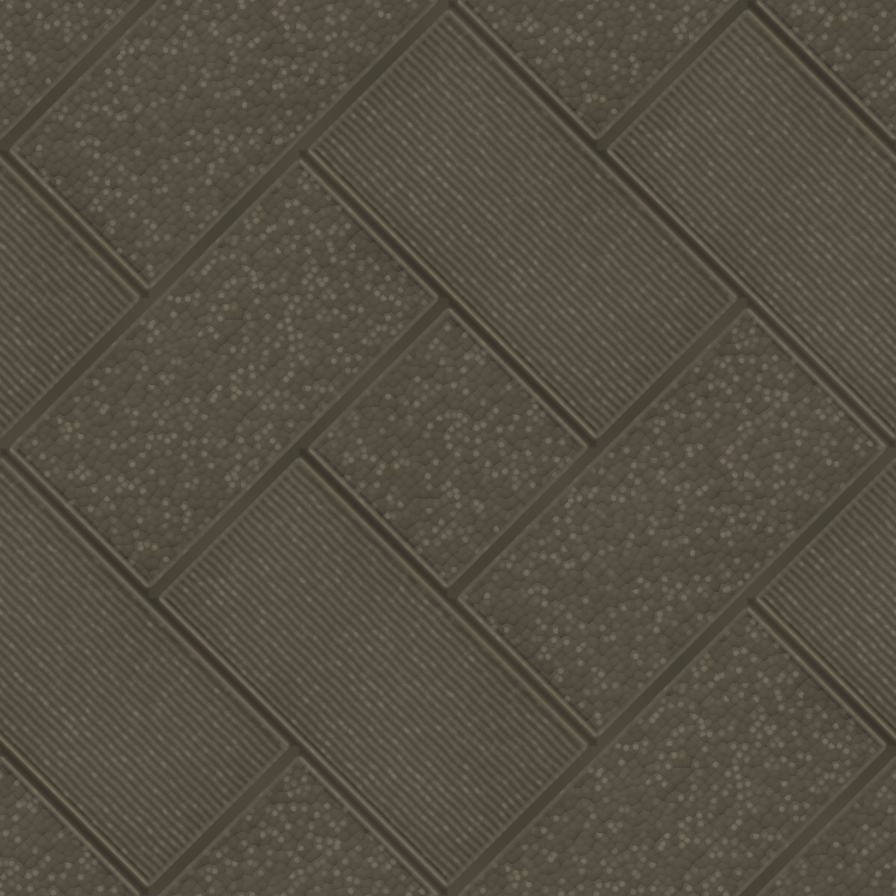
A WebGL 2 fragment shader for this pattern:

```glsl
#version 300 es
precision highp float;

uniform vec2 u_resolution;
out vec4 fragColor;

const float CELLS = 3.0;               // lattice diagonals per canvas side
const float PERIOD = 3.0;              // cells before the weave repeats
const vec2 GAP = vec2(0.027, 0.022);   // half width of the grooves
const float CORNER = 0.025;
const float RIBS = 26.0;               // ribs per cell
const float RIB_DEPTH = 0.125;
const float BUMPS = 25.0;              // hammered bumps per cell
const float BUMP_DEPTH = 0.30;
const float FLECK_GAIN = 0.26;         // brightness of the worn bump tops
const float EDGE_SHADE = 0.07;
const vec3 TILE_COLOR = vec3(0.343, 0.319, 0.266);
const vec3 GROOVE_COLOR = vec3(0.290, 0.268, 0.220);
const vec3 GROOVE_DEEP = vec3(0.235, 0.217, 0.176);
const float TAU = 6.2831853;

vec2 hash2(vec2 p) {
    vec3 q = fract(vec3(p.xyx) * vec3(0.1031, 0.1030, 0.0973));
    q += dot(q, q.yzx + 33.33);
    return fract((q.xx + q.yz) * q.zy);
}

// Wrapping cellular noise: offset to the nearest seed, and its random value
vec3 cellular(vec2 p) {
    vec2 base = floor(p);
    vec3 nearest = vec3(0.0);
    float best = 9.0;
    for (int j = -1; j <= 1; j++) {
        for (int i = -1; i <= 1; i++) {
            vec2 id = base + vec2(i, j);
            vec2 wrapped = mod(id, PERIOD * BUMPS);
            vec2 offset = p - id - 0.15 - 0.7 * hash2(wrapped);
            float d = dot(offset, offset);
            if (d < best) {
                best = d;
                nearest = vec3(offset, hash2(wrapped + 71.0).x);
            }
        }
    }
    return nearest;
}

// Signed distance to a rounded box; q is the distance past each side
float roundedBox(vec2 q) {
    q += CORNER;
    return length(max(q, 0.0)) + min(max(q.x, q.y), 0.0) - CORNER;
}

float band(float d, float center, float width) {
    float x = (d - center) / width;
    return exp(-x * x);
}

// Splits the plane into ribbed planks, hammered planks and square fillers
void findTile(vec2 uv, out vec2 local, out vec2 size, out bool ribbed) {
    vec2 c = mod(floor(uv), PERIOD);
    float diagonal = mod(c.x + c.y, PERIOD);
    local = fract(uv);
    size = vec2(1.0);
    ribbed = c.y > 0.5 && diagonal < 1.5;
    if (ribbed) {
        size.x = 2.0;
        local.x += step(0.5, diagonal);
    } else if (c.x < 1.5 || c.y > 0.5) {
        size.y = 2.0;
        local.y += 1.0 - step(0.5, abs(c.x - c.y));
    }
}

void main() {
    float side = min(u_resolution.x, u_resolution.y);
    vec2 p = gl_FragCoord.xy / side;
    p.y = 1.0 - p.y;
    vec2 uv = CELLS * vec2(p.x + p.y - 1.0 / 6.0, p.y - p.x + 1.0 / 6.0);
    float pixel = CELLS * sqrt(2.0) / side;

    vec2 local, size;
    bool ribbed;
    findTile(uv, local, size, ribbed);
    vec2 q = abs(local - 0.5 * size) - 0.5 * size + GAP;
    float d = roundedBox(q);
    float longEdge = smoothstep(-0.012, 0.012, q.y - q.x);

    // Hammered surface, lit from the top, with a few worn bright tops
    vec3 bump = cellular(uv * BUMPS);
    float radius2 = dot(bump.xy, bump.xy);
    float slope = -dot(bump.xy, vec2(0.65, 0.35));
    float relief = 0.45 * slope + 0.35 * (bump.z - 0.5) + 0.5 * (0.16 - radius2);
    float worn = smoothstep(0.55, 1.0, bump.z) * smoothstep(0.20, 0.02, radius2);
    float tone = BUMP_DEPTH * relief + FLECK_GAIN * (worn - 0.08);

    // Fine ribs along the plank, flecked on their crests
    if (ribbed) {
        float wobble = 0.3 * sin(TAU * 5.0 * uv.x + 3.0 * sin(TAU * uv.y));
        float ribFade = 1.0 - smoothstep(0.3, 0.6, pixel * RIBS);
        float rib = ribFade * sin(TAU * RIBS * uv.y + wobble);
        tone = tone * (0.4 + 0.2 * rib) + RIB_DEPTH * rib;
    }

    // Broad unevenness and darker margins
    tone += 0.014 * sin(TAU * uv.x + 1.7 * sin(TAU * uv.y / 3.0));
    tone += 0.011 * sin(TAU * (uv.y * 2.0 - uv.x) / 3.0 + 1.0);
    tone -= EDGE_SHADE * exp(d / 0.09);

    // Raised rim with a crease behind it, sharper along the rib direction
    tone *= mix(0.4, 1.0, smoothstep(-0.020, -0.035, d));
    tone += mix(0.10, 0.27, longEdge) * band(d, -0.010, 0.009);
    tone -= mix(0.03, 0.16, longEdge) * band(d, -0.032, 0.008);
    vec3 tile = TILE_COLOR * (1.0 + tone);

    // Grooves: shallow across the planks, with a dark slit along the ribs
    float depth = smoothstep(0.002, 0.018, d) * longEdge;
    vec3 groove = mix(GROOVE_COLOR, GROOVE_DEEP, depth);
    groove *= 1.0 + 0.05 * sin(TAU * uv.y + 2.0 * sin(TAU * uv.x / 3.0));
    float softness = max(0.7 * pixel, 0.004);
    vec3 color = mix(tile, groove, smoothstep(-softness, softness, d));
    fragColor = vec4(color, 1.0);
}
```
